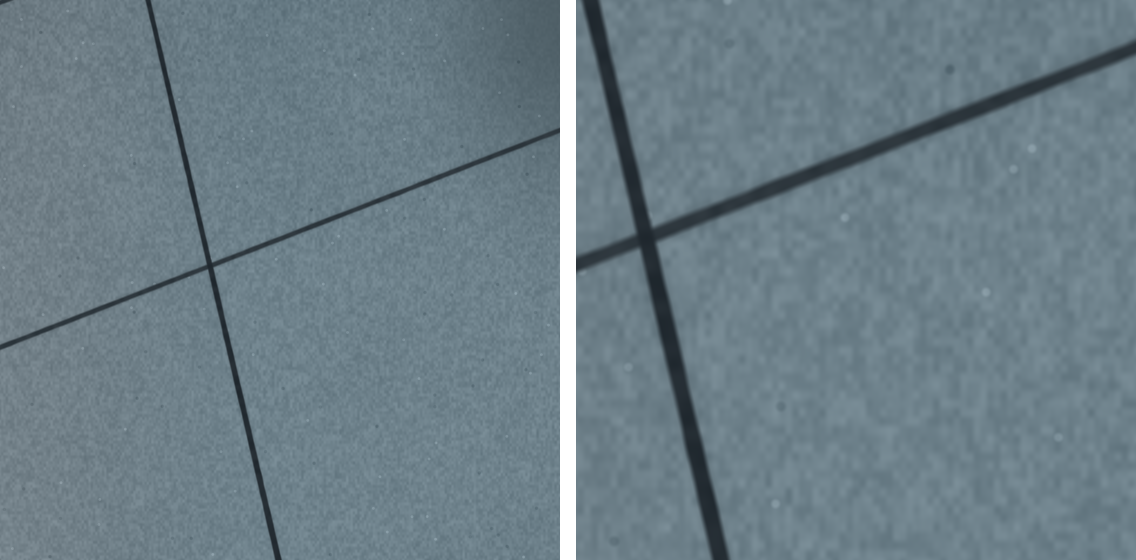
Left, the full canvas; right, a detail of the centre.
Write a three.js fragment shader that draws this texture.

```glsl
// Large blue-grey stone slabs, seen at an angle, with two thin dark joints crossing.
// Skewed row and column coordinates repeat the joints, rows growing toward the
// bottom; layered value noise gives the grain, mottling and faint specks.

varying vec2 vUv;

const vec3 STONE = vec3(0.434, 0.505, 0.537);
const vec3 STONE_SHADE = vec3(0.275, 0.335, 0.362);
const vec3 STEEP_JOINT = vec3(0.135, 0.168, 0.193);
const vec3 SHALLOW_JOINT = vec3(0.175, 0.212, 0.237);

const vec2 CROSSING = vec2(0.375, 0.525);
const float STEEP_LEAN = 0.233;    // sideways shift per unit of height
const float SHALLOW_RISE = 0.388;  // climb per unit of width
const float COLUMN_STEP = 0.85;
const float ROW_STEP = 0.616;      // first row above the crossing
const float ROW_TAPER = -0.15;     // rows shrink upward

float hash(vec2 p) {
  vec3 q = fract(vec3(p.xyx) * 0.1031);
  q += dot(q, q.yzx + 33.33);
  return fract((q.x + q.y) * q.z);
}

float valueNoise(vec2 p) {
  vec2 cell = floor(p);
  vec2 f = fract(p);
  f = f * f * (3.0 - 2.0 * f);
  float low = mix(hash(cell), hash(cell + vec2(1.0, 0.0)), f.x);
  float high = mix(hash(cell + vec2(0.0, 1.0)), hash(cell + vec2(1.0, 1.0)), f.x);
  return mix(low, high, f.y);
}

// Octaves of noise centred on zero
float fbm(vec2 p) {
  float sum = 0.0;
  float weight = 0.5;
  for (int i = 0; i < 4; i++) {
    sum += weight * (valueNoise(p) - 0.5);
    p = p * 2.03 + vec2(17.3, 9.1);
    weight *= 0.5;
  }
  return sum;
}

// Coverage of a soft-edged line
float softLine(float dist, float halfWidth, float blur) {
  return 1.0 - smoothstep(halfWidth - blur, halfWidth + blur, dist);
}

// Sparse round flecks, one candidate per cell
float specks(vec2 uv, float cells, float rarity, float seed) {
  vec2 cell = floor(uv * cells);
  vec2 centre = 0.3 + 0.4 * vec2(hash(cell + seed), hash(cell + seed + 31.0));
  float present = step(rarity, hash(cell + seed + 67.0));
  return present * (1.0 - smoothstep(0.08, 0.26, length(fract(uv * cells) - centre)));
}

vec3 stoneColor(vec2 uv, vec2 slab) {
  // Fine grain, slightly stretched upright
  float grain = (valueNoise(uv * vec2(250.0, 190.0)) - 0.5) * 0.065;
  grain += (valueNoise(uv * vec2(150.0, 105.0) + 41.0) - 0.5) * 0.045;
  float mottle = fbm(uv * 6.0 + 5.0) * 0.035;
  vec3 color = STONE + grain + mottle + (hash(slab + 12.0) - 0.5) * 0.008;

  // Warmer toward the left edge, cooler to the right
  color += mix(vec3(0.012, -0.003, -0.004), vec3(-0.008, -0.002, 0.004), smoothstep(0.0, 0.5, uv.x));

  // Light falls off along the top and into the upper right corner
  color -= 0.022 * smoothstep(0.5, 1.0, uv.y);
  float corner = 1.0 - smoothstep(0.0, 0.42, length((uv - vec2(1.02, 1.0)) * vec2(1.25, 0.8)));
  color = mix(color, STONE_SHADE, 0.75 * corner);

  color += 0.09 * specks(uv, 70.0, 0.985, 3.0);
  color -= 0.07 * specks(uv, 60.0, 0.985, 90.0);
  return color;
}

void main() {
  vec2 p = vUv - CROSSING;

  // Columns between the steep joints
  float across = p.x + STEEP_LEAN * p.y;
  float column = across / COLUMN_STEP;
  float steepDist = abs(across - floor(column + 0.5) * COLUMN_STEP);
  steepDist /= length(vec2(1.0, STEEP_LEAN));

  // Rows between the shallow joints, spaced in perspective
  float up = p.y - SHALLOW_RISE * p.x;
  float rowScale = ROW_STEP * (1.0 - ROW_TAPER);
  float row = up / (rowScale + ROW_TAPER * up);
  float nearest = floor(row + 0.5);
  float shallowDist = abs(up - nearest * rowScale / (1.0 - ROW_TAPER * nearest));
  shallowDist /= length(vec2(1.0, SHALLOW_RISE));

  vec3 color = stoneColor(vUv, floor(vec2(column, row)));

  // Joints with a faint shadow and slightly uneven edges
  float wobble = (valueNoise(vUv * 60.0) - 0.5) * 0.0008;
  float steepHalf = mix(0.0053, 0.0042, vUv.y) + wobble;
  float shallowHalf = 0.0041 + wobble;
  float shadow = max(softLine(steepDist, 0.006, 0.005), softLine(shallowDist, 0.006, 0.005));
  color *= 1.0 - 0.1 * shadow;

  float jointGrain = (valueNoise(vUv * 120.0 + 7.0) - 0.5) * 0.04;
  color = mix(color, SHALLOW_JOINT + jointGrain, softLine(shallowDist, shallowHalf, 0.0023));
  color = mix(color, STEEP_JOINT + jointGrain, softLine(steepDist, steepHalf, 0.002));

  gl_FragColor = vec4(color, 1.0);
}
```
